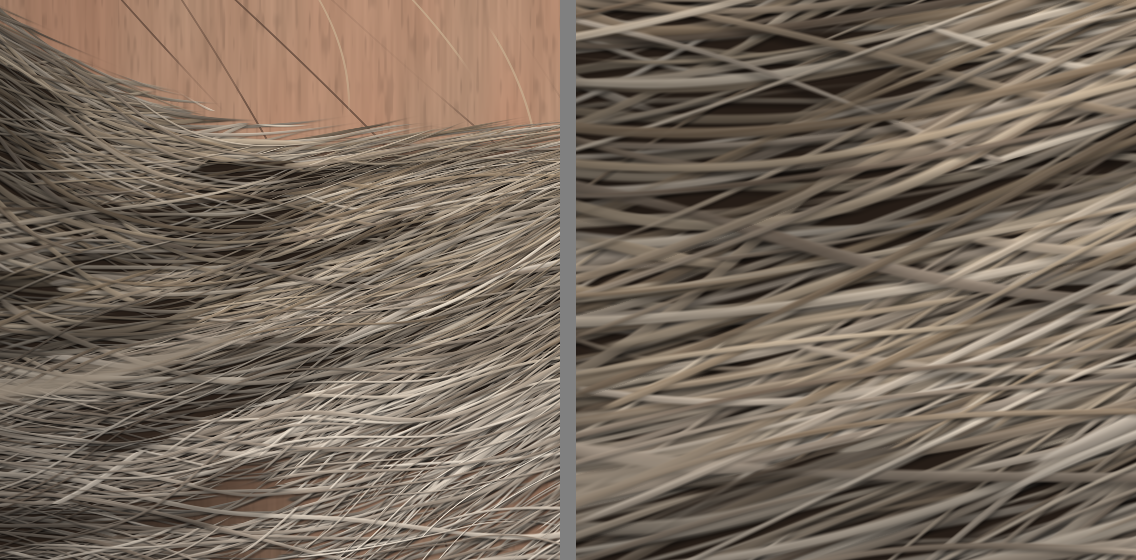
Left, the full canvas; right, a detail of the centre.
A WebGL 2 fragment shader for this texture:

```glsl
#version 300 es
precision highp float;
// Tangled bundle of dry plant fibres lying across a reddish wooden board.
uniform vec2 u_resolution;
out vec4 fragColor;

float hash(vec2 p) {
  return fract(sin(dot(p, vec2(127.1, 311.7))) * 43758.5453);
}

float noise(vec2 p) {
  vec2 cell = floor(p), f = fract(p);
  f = f * f * (3.0 - 2.0 * f);
  return mix(mix(hash(cell), hash(cell + vec2(1, 0)), f.x),
             mix(hash(cell + vec2(0, 1)), hash(cell + vec2(1, 1)), f.x), f.y);
}

// Upper outline of the bundle
float topEdge(float x) {
  return 0.745 + 0.21 * pow(max(0.0, 1.0 - x / 0.48), 1.4);
}

// Height across the bundle; constant along the general fibre direction
float flow(vec2 p) {
  float left = max(0.0, 1.0 - p.x / 0.6);
  float middle = smoothstep(-0.5, 0.4, p.y) * (1.0 - smoothstep(0.6, 1.0, p.y));
  return p.y - 0.17 * left * left * smoothstep(0.3, 0.9, p.y)
             - (0.08 * p.x + 0.18 * p.x * p.x) * middle;
}

// Board with fine vertical grain
vec3 wood(vec2 p) {
  float fine = noise(vec2(p.x * 210.0, p.y * 12.0));
  float broad = noise(vec2(p.x * 60.0, p.y * 3.0));
  float pores = smoothstep(0.6, 1.0, noise(vec2(p.x * 170.0, p.y * 26.0)));
  vec3 col = mix(vec3(0.63, 0.5, 0.41), vec3(0.74, 0.59, 0.49), 0.5 * fine + 0.5 * broad);
  col = mix(col, vec3(0.74, 0.5, 0.39), 0.4 * noise(p * vec2(12.0, 4.0)));
  return col * (1.0 - 0.09 * pores);
}

// Loose hairs hanging over the bare board
vec3 looseHairs(vec3 col, vec2 p, float soft) {
  for (int i = 0; i < 9; i++) {
    float n = float(i), k = hash(vec2(n, 3.7)), drop = 1.0 - p.y;
    float slope = mix(0.5, 1.5, hash(vec2(n, 8.1)));
    float x = mix(0.1, 0.95, (n + k) / 9.0) + slope * drop - (k - 0.3) * 2.2 * drop * drop;
    float d = abs(p.x - x) / sqrt(1.0 + slope * slope);
    float a = 1.0 - smoothstep(0.0008, 0.0012 + soft, d);
    a *= smoothstep(0.25, 0.5, noise(vec2(drop * 7.0, n * 5.3)));
    vec3 tint = k < 0.55 ? vec3(0.36, 0.27, 0.22) : vec3(0.78, 0.68, 0.56);
    col = mix(col, tint, 0.75 * a);
  }
  return col;
}

// Lay one sheet of roughly parallel fibres over col
vec3 fibreLayer(vec3 col, vec2 p, float layer, float depth, float soft) {
  float count = mix(32.0, 58.0, hash(vec2(layer, 1.3)));
  if (mod(layer, 8.0) > 6.5) count = 25.0;
  float stray = step(2.5, mod(layer, 4.0));
  float tilt = (hash(vec2(layer, 5.9)) - 0.5) * (0.45 + 0.4 * stray);
  tilt -= 0.07 * smoothstep(0.1, 0.5, p.x);
  float h = flow(p);
  float v = h + tilt * (p.x - 0.5);
  v += 0.1 * (noise(vec2(p.x * 3.0 + layer * 7.3, p.y * 3.4 + layer)) - 0.5);
  v = v * count + layer * 13.0;
  float id = floor(v);
  float k = hash(vec2(id, layer)), k2 = hash(vec2(id + 31.0, layer * 1.7));
  float f = fract(v) - 0.5 + 0.24 * sin(p.x * (5.0 + 9.0 * k) + k * 40.0);

  // Where the fibre shows: gaps, hollows, thin lower corner, ragged top
  float sparse = (1.0 - smoothstep(0.08, 0.3, p.y)) * smoothstep(0.1, 0.8, p.x);
  float hollow = smoothstep(0.5, 0.76, noise(vec2(p.x * 4.6 + 4.0, h * 27.0)));
  hollow *= 1.0 - 0.6 * smoothstep(0.5, 0.9, p.x);
  float gap = 0.34 + 0.1 * sparse + 0.26 * hollow;
  float shown = smoothstep(gap, gap + 0.12, noise(vec2(p.x * 2.3 + k * 50.0, id * 3.1 + layer)));
  shown *= 1.0 - smoothstep(-0.015, 0.02, p.y - topEdge(p.x) - 0.09 * (k2 - 0.6));

  // Body and the shadow beneath it
  float width = mix(0.065, 0.19, k2 * k2) * (0.4 + 0.6 * shown);
  width *= (1.0 - 0.4 * sparse) * (1.0 - 0.3 * stray);
  float blur = soft * count;
  float body = smoothstep(0.0, 0.6, shown);
  body *= 1.0 - smoothstep(max(width - blur, 0.0), width + blur, abs(f));
  float shadow = shown * (1.0 - smoothstep(0.0, width + 0.1, abs(f + 0.1)));
  col *= 1.0 - 0.28 * shadow;

  // Tone varies between fibres, along each one and in thin streaks
  float tone = 0.72 * hash(vec2(id, layer + 9.4)) + 0.2 * noise(vec2(p.x * 9.0, v * 3.0));
  tone += 0.16 * noise(vec2(p.x * 16.0, v * 11.0));
  tone += 0.1 * smoothstep(0.5, 0.2, p.y) * smoothstep(0.3, 0.7, p.x);
  vec3 tint = mix(vec3(0.345, 0.285, 0.235), vec3(0.85, 0.81, 0.755), tone);
  tint = mix(tint, vec3(0.66, 0.56, 0.42), 0.4 * k * smoothstep(0.2, 0.5, p.y));
  tint *= mix(0.74, 1.07, depth) * (0.97 + 0.14 * clamp(f / width, -1.0, 1.0));
  tint *= mix(0.76, 1.06, smoothstep(0.0, 0.5, p.x)) * (1.0 - 0.28 * hollow);
  return mix(col, tint, 0.95 * body);
}

void main() {
  vec2 p = gl_FragCoord.xy / u_resolution;
  float soft = max(0.0013, 0.7 / u_resolution.y);

  // Board, darkened under the bundle
  vec3 col = wood(p) * mix(0.88, 1.01, smoothstep(0.0, 0.5, p.x));
  col = looseHairs(col, p, soft);
  float under = 1.0 - smoothstep(-0.05, 0.015, p.y - topEdge(p.x));
  float bare = (1.0 - smoothstep(0.1, 0.32, p.y)) * smoothstep(0.05, 0.7, p.x);
  vec3 deep = mix(vec3(0.15, 0.115, 0.09), col * 0.88, 0.85 * bare);
  col = mix(col, deep, under);

  // Fibres from the bottom of the pile to the top
  for (int i = 0; i < 26; i++) {
    col = fibreLayer(col, p, float(i), float(i) / 25.0, soft);
  }

  // One broad, out-of-focus fibre near the viewer
  float d = abs(p.y - 0.3 - 0.12 * p.x - 0.3 * p.x * p.x);
  float near = 1.0 - smoothstep(0.0, mix(0.032, 0.014, p.x * 1.8), d);
  near *= 1.0 - smoothstep(0.3, 0.58, p.x);
  col = mix(col, vec3(0.58, 0.53, 0.47), 0.85 * near);

  fragColor = vec4(clamp(col, 0.0, 1.0), 1.0);
}
```
